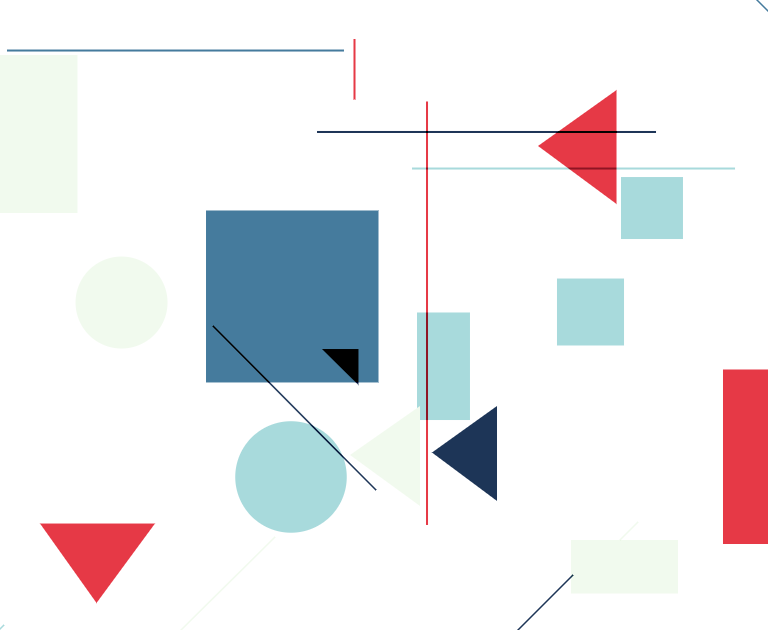
A Shadertoy shader for this background:

```glsl
// Flat geometric composition: scattered blocks, discs, triangles and fine rules on white.

const vec3 WHITE = vec3(1.0);
const vec3 RED   = vec3(0.902, 0.224, 0.275);
const vec3 MINT  = vec3(0.945, 0.980, 0.933);
const vec3 TEAL  = vec3(0.659, 0.855, 0.863);
const vec3 BLUE  = vec3(0.271, 0.482, 0.616);
const vec3 NAVY  = vec3(0.114, 0.208, 0.341);

const float RULE_HALF = 0.0016;      // half width of the straight rules
const float HAIRLINE_HALF = 0.0012;  // half width of the diagonal rules

// Signed distances, in units of the canvas height
float boxDist(vec2 p, vec2 lo, vec2 hi) {
    vec2 d = abs(p - 0.5 * (lo + hi)) - 0.5 * (hi - lo);
    return max(d.x, d.y);
}

float discDist(vec2 p, vec2 center, float radius) {
    return length(p - center) - radius;
}

float edgeDist(vec2 p, vec2 a, vec2 b) {
    vec2 e = normalize(b - a);
    return dot(p - a, vec2(-e.y, e.x));
}

// Corners run clockwise
float triangleDist(vec2 p, vec2 a, vec2 b, vec2 c) {
    return max(edgeDist(p, a, b), max(edgeDist(p, b, c), edgeDist(p, c, a)));
}

float ruleDist(vec2 p, vec2 a, vec2 b, float halfWidth) {
    vec2 along = normalize(b - a);
    vec2 q = p - 0.5 * (a + b);
    float across = abs(dot(q, vec2(-along.y, along.x))) - halfWidth;
    return max(across, abs(dot(q, along)) - 0.5 * length(b - a));
}

// Antialiased coverage of a shape
float coverage(float d) {
    return clamp(0.5 - d * iResolution.y, 0.0, 1.0);
}

void paint(inout vec3 color, vec3 ink, float d) {
    color = mix(color, ink, coverage(d));
}

// Linear burn: overlapping inks darken each other
void burn(inout vec3 color, vec3 ink, float d) {
    color = mix(color, max(color + ink - 1.0, 0.0), coverage(d));
}

void rule(inout vec3 color, vec3 ink, vec2 p, vec2 a, vec2 b) {
    burn(color, ink, ruleDist(p, a, b, RULE_HALF));
}

void hairline(inout vec3 color, vec3 ink, vec2 p, vec2 a, vec2 b) {
    burn(color, ink, ruleDist(p, a, b, HAIRLINE_HALF));
}

void mainImage(out vec4 fragColor, in vec2 fragCoord) {
    vec2 p = fragCoord / iResolution.y;
    float right = iResolution.x / iResolution.y;
    vec3 color = WHITE;

    // Blocks
    paint(color, MINT, boxDist(p, vec2(-0.1, 0.6619), vec2(0.1230, 0.9127)));
    paint(color, MINT, boxDist(p, vec2(0.9063, 0.0579), vec2(1.0762, 0.1429)));
    paint(color, BLUE, boxDist(p, vec2(0.3270, 0.3929), vec2(0.6008, 0.6659)));
    paint(color, TEAL, boxDist(p, vec2(0.6619, 0.3333), vec2(0.7460, 0.5040)));
    paint(color, TEAL, boxDist(p, vec2(0.9857, 0.6206), vec2(1.0841, 0.7190)));
    paint(color, TEAL, boxDist(p, vec2(0.8841, 0.4516), vec2(0.9905, 0.5579)));
    paint(color, RED, boxDist(p, vec2(1.1476, 0.1365), vec2(right + 0.1, 0.4135)));

    // Discs
    paint(color, MINT, discDist(p, vec2(0.1929, 0.5198), 0.0730));
    paint(color, TEAL, discDist(p, vec2(0.4619, 0.2429), 0.0885));

    // Triangles
    paint(color, RED, triangleDist(p, vec2(0.8540, 0.7683), vec2(0.9786, 0.8571), vec2(0.9786, 0.6762)));
    paint(color, RED, triangleDist(p, vec2(0.0635, 0.1690), vec2(0.2460, 0.1690), vec2(0.1532, 0.0429)));
    paint(color, MINT, triangleDist(p, vec2(0.5556, 0.2778), vec2(0.6667, 0.3556), vec2(0.6667, 0.1968)));
    paint(color, NAVY, triangleDist(p, vec2(0.6857, 0.2817), vec2(0.7889, 0.3556), vec2(0.7889, 0.2048)));
    burn(color, NAVY, triangleDist(p, vec2(0.5111, 0.4460), vec2(0.5690, 0.4460), vec2(0.5690, 0.3889)));

    // Straight rules
    rule(color, BLUE, p, vec2(0.0111, 0.9198), vec2(0.5460, 0.9198));
    rule(color, NAVY, p, vec2(0.5032, 0.7905), vec2(1.0413, 0.7905));
    rule(color, TEAL, p, vec2(0.6540, 0.7325), vec2(1.1667, 0.7325));
    rule(color, RED, p, vec2(0.5627, 0.8421), vec2(0.5627, 0.9381));
    rule(color, RED, p, vec2(0.6778, 0.1667), vec2(0.6778, 0.8389));

    // Diagonal hairlines
    hairline(color, NAVY, p, vec2(0.3381, 0.4825), vec2(0.5968, 0.2222));
    hairline(color, NAVY, p, vec2(0.8122, -0.01), vec2(0.9095, 0.0873));
    hairline(color, MINT, p, vec2(0.2773, -0.01), vec2(0.4365, 0.1476));
    hairline(color, MINT, p, vec2(0.9841, 0.1429), vec2(1.0127, 0.1714));
    hairline(color, BLUE, p, vec2(right - 0.0275, 1.01), vec2(right + 0.01, 0.9725));
    hairline(color, TEAL, p, vec2(-0.01, -0.0084), vec2(0.0063, 0.0079));

    fragColor = vec4(color, 1.0);
}
```
